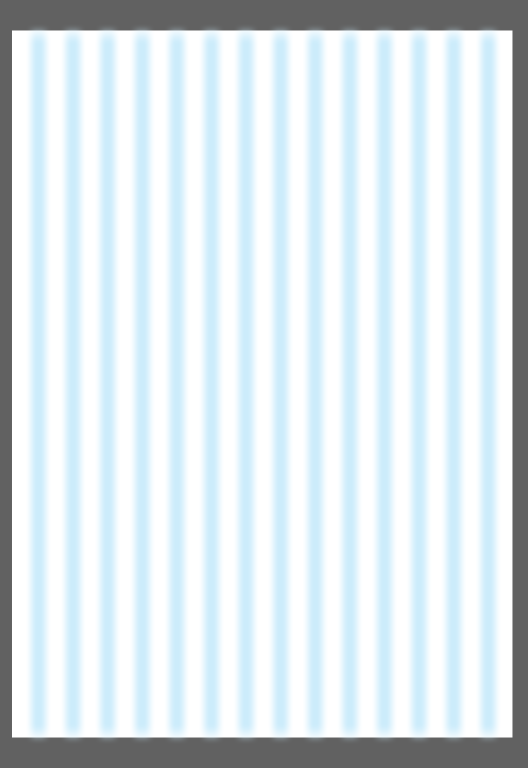
Reproduce this pattern procedurally as a WebGL 2 fragment shader.

```glsl
#version 300 es
precision highp float;
// Soft pale blue vertical stripes on a white panel inside a grey border.
// Each stripe is a blurred bar: a falloff across it times a fade at its ends.
// The stripe ends spill slightly over the border as faint glowing tips.

uniform vec2 u_resolution;
out vec4 fragColor;

const vec3 BORDER_GREY = vec3(0.38);
const vec3 PANEL_WHITE = vec3(1.0);
const vec3 STRIPE_BLUE = vec3(0.80, 0.925, 0.985);

const vec2 PANEL_MIN = vec2(0.0227, 0.0397);
const vec2 PANEL_MAX = vec2(0.9706, 0.9603);

const float STRIPE_COUNT = 14.0;
const float FIRST_CENTER = 0.0729;
const float STRIPE_PERIOD = 0.06553;
const vec2 SIDE_FALLOFF = vec2(0.03, 0.39);   // in stripe periods
const vec2 END_FADE = vec2(0.030, 0.0586);    // distance from top or bottom

// Antialiased coverage of an axis-aligned rectangle.
float rectangle(vec2 uv, vec2 low, vec2 high, vec2 pixel) {
    vec2 inside = min(uv - low, high - uv);
    vec2 coverage = clamp(inside / pixel + 0.5, 0.0, 1.0);
    return coverage.x * coverage.y;
}

// Opacity of the nearest blurred bar in the row.
float softStripes(vec2 uv, float first, float period, float count) {
    float position = (uv.x - first) / period;
    float index = clamp(floor(position + 0.5), 0.0, count - 1.0);
    float across = 1.0 - smoothstep(SIDE_FALLOFF.x, SIDE_FALLOFF.y, abs(position - index));
    float along = smoothstep(END_FADE.x, END_FADE.y, min(uv.y, 1.0 - uv.y));
    return across * along;
}

void main() {
    vec2 uv = gl_FragCoord.xy / u_resolution;
    vec2 pixel = 1.0 / u_resolution;

    // Panel over the border
    float panel = rectangle(uv, PANEL_MIN, PANEL_MAX, pixel);
    vec3 color = mix(BORDER_GREY, PANEL_WHITE, panel);

    // Stripes over both
    float stripe = softStripes(uv, FIRST_CENTER, STRIPE_PERIOD, STRIPE_COUNT);
    color = mix(color, STRIPE_BLUE, stripe);

    fragColor = vec4(color, 1.0);
}
```
